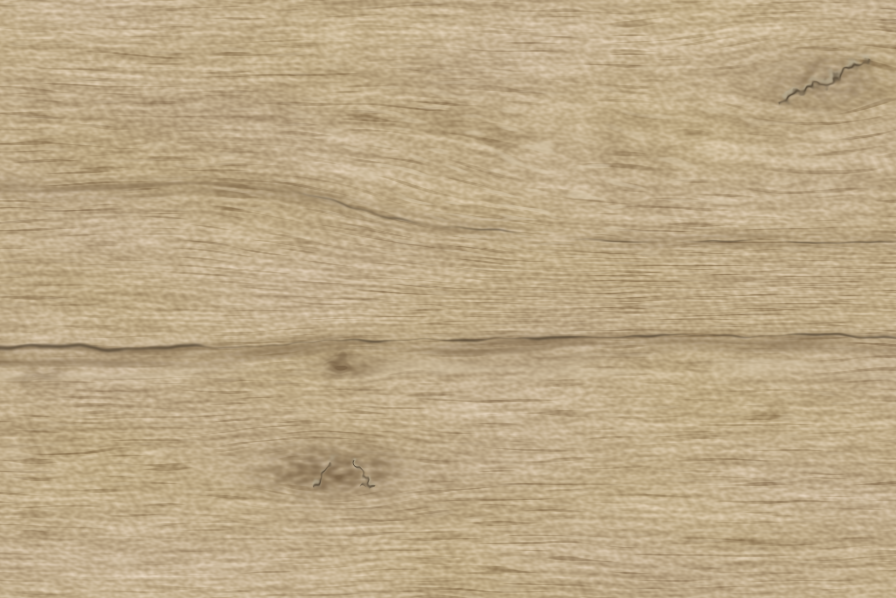
This texture is drawn by a WebGL 1 fragment shader. Its source:

```glsl
precision highp float;
// Pale oak board: fine horizontal grain, a broken crack, a bent seam and knots.
uniform vec2 u_resolution;

const vec3 OAK = vec3(0.752, 0.672, 0.532);
const vec3 TONE_TINT = vec3(1.0, 1.08, 1.03);
const vec3 BROWN = vec3(0.49, 0.40, 0.285);
const vec3 CRACK = vec3(0.34, 0.285, 0.21);
const vec3 PALE = vec3(0.85, 0.79, 0.68);
const vec3 GREY = vec3(0.72, 0.68, 0.58);

vec2 gradient(vec2 cell) {
  vec3 h = fract(cell.xyx * vec3(0.1031, 0.1030, 0.0973));
  h += dot(h, h.yzx + 33.33);
  float angle = 6.2832 * fract((h.x + h.y) * h.z);
  return vec2(cos(angle), sin(angle));
}

// Gradient noise, roughly -1 to 1
float noise(vec2 p) {
  vec2 i = floor(p), f = p - i;
  vec2 u = f * f * f * (f * (f * 6.0 - 15.0) + 10.0);
  vec2 e = vec2(1.0, 0.0);
  float low = mix(dot(gradient(i), f), dot(gradient(i + e), f - e), u.x);
  float high = mix(dot(gradient(i + e.yx), f - e.yx), dot(gradient(i + 1.0), f - 1.0), u.x);
  return 1.4 * mix(low, high, u.y);
}

float bell(float d, float width) {
  return exp(-d * d / (width * width));
}

float blob(vec2 p, vec2 center, vec2 size) {
  vec2 q = (p - center) / size;
  return exp(-dot(q, q));
}

// Pushes the grain lines outward around a knot
float deflect(vec2 p, vec2 center, vec2 size) {
  return -0.75 * (p.y - center.y) * blob(p, center, size);
}

// Soft line from a to b
float stroke(vec2 p, vec2 a, vec2 b, float width) {
  vec2 d = b - a;
  float t = clamp(dot(p - a, d) / dot(d, d), 0.0, 1.0);
  return bell(length(p - a - d * t), width);
}

// Height across the grain, with the bends of seam, crack and knots
float grainHeight(vec2 p, vec2 knotA, vec2 knotB, vec2 knotC) {
  float v = p.y + 0.010 * noise(p * vec2(2.2, 5.0)) + 0.003 * noise(p * vec2(8.0, 22.0));
  v += 0.10 * smoothstep(0.25, 1.1, p.x) * bell(p.y - 0.64, 0.15);
  v -= 0.035 * smoothstep(0.3, 0.95, p.x) * bell(p.y - 0.44, 0.07);
  v += deflect(p, knotA, vec2(0.16, 0.08));
  v += deflect(p, knotB, vec2(0.15, 0.06));
  return v + deflect(p, knotC, vec2(0.06, 0.027));
}

// Tone of plain wood: broad bands, streaks, fibres and slanted speckle
float grainTone(vec2 g, vec2 p) {
  float tone = 0.036 * noise(g * vec2(1.4, 9.0));
  tone += 0.040 * noise(g * vec2(2.0, 44.0) + 17.0);
  tone += 0.062 * noise(g * vec2(6.0, 125.0) + 41.0);
  tone += 0.050 * noise(g * vec2(22.0, 150.0) + 23.0);
  tone += 0.066 * noise(vec2(95.0 * p.x + 50.0 * p.y, 160.0 * p.y - 17.0 * p.x) + 73.0);
  float pores = smoothstep(0.25, 0.6, noise(g * vec2(9.0, 150.0) + 9.0));
  return tone - pores * (0.075 + 0.07 * noise(p * vec2(3.0, 7.0) + 5.0));
}

// Dark ragged heart with faint rings
vec3 addKnot(vec3 color, vec2 p, vec2 center, vec2 size, float strength) {
  vec2 w = p + 0.022 * vec2(noise(p * 24.0), 0.6 * noise(p * 34.0 + 8.0));
  float mask = blob(w, center, size);
  float rings = 0.5 + 0.5 * sin(13.0 * length((w - center) / size) + 4.0 * noise(p * 35.0));
  float ragged = 0.7 + 0.2 * rings + 0.6 * noise(p * vec2(45.0, 95.0));
  return mix(color, BROWN, clamp(mask * strength * ragged, 0.0, 1.0));
}

// Ragged pale splinter with a thin dark split beside it
vec3 addSplit(vec3 color, vec2 p, vec2 a, vec2 b, float width) {
  vec2 w = p + 0.016 * vec2(noise(p * 30.0), noise(p * 27.0 + 4.0));
  w += 0.006 * vec2(noise(p * 90.0), noise(p * 85.0 + 2.0));
  float ragged = smoothstep(-0.6, 0.4, noise(p * vec2(55.0, 75.0)));
  color = mix(color, GREY, 0.75 * ragged * stroke(w, a, b, width * 1.7));
  vec2 side = vec2(0.0, width * 1.4);
  return mix(color, CRACK, (0.45 + 0.4 * ragged) * stroke(w, a - side, b - side, width * 0.75));
}

void main() {
  vec2 p = gl_FragCoord.xy / u_resolution.y;
  p.x *= 1.5 * u_resolution.y / u_resolution.x;
  vec2 knotA = vec2(1.39, 0.865), knotB = vec2(0.55, 0.212), knotC = vec2(0.58, 0.388);
  vec2 g = vec2(p.x, grainHeight(p, knotA, knotB, knotC));

  float tone = grainTone(g, p);
  vec3 color = OAK + TONE_TINT * tone;
  color.b += 0.35 * max(tone, 0.0) + 0.018 * noise(p * vec2(3.0, 8.0) + 31.0);

  // Pale flecks, densest above the bent seam
  float flecks = smoothstep(0.2, 0.6, noise(g * vec2(17.0, 115.0) + 57.0));
  color = mix(color, PALE, flecks * (0.24 + 0.4 * blob(p, vec2(0.88, 0.70), vec2(0.3, 0.13))));

  // Bent seam: streaky brown shade and a thin broken line
  float along = noise(g * vec2(4.0, 12.0) + 3.0);
  float fibre = smoothstep(-0.5, 0.5, noise(g * vec2(5.0, 95.0) + 61.0));
  float broken = smoothstep(-0.25, 0.3, noise(vec2(p.x * 8.0, p.y * 30.0) + 12.0));
  float seam = g.y - 0.688 + 0.006 * noise(vec2(p.x * 6.0, 2.5)) + 0.003 * noise(p * vec2(28.0, 9.0));
  float shade = mix(0.50, 0.30, smoothstep(0.3, 0.6, p.x));
  color = mix(color, BROWN, (shade + 0.2 * along) * (0.3 + 0.9 * fibre) * bell(seam, 0.017));
  color = mix(color, CRACK, 0.55 * smoothstep(0.4, 0.65, p.x) * broken * bell(seam, 0.0024));

  // Long crack with streaky brown shade and a pale band below
  float crack = g.y - 0.418 + 0.007 * noise(vec2(p.x * 6.0, 6.5)) + 0.004 * noise(p * vec2(26.0, 9.0));
  color = mix(color, PALE, (0.4 + 0.3 * along) * fibre * bell(crack + 0.043, 0.014));
  color = mix(color, BROWN, (0.5 + 0.4 * along) * (0.3 + 0.9 * fibre) * bell(crack + 0.011, 0.018));
  color = mix(color, CRACK, (0.2 + 0.55 * broken) * bell(crack, 0.0017 + 0.0016 * broken));

  // Knots and their splits
  color = addKnot(color, p, knotA, vec2(0.09, 0.042), 0.65);
  color = addKnot(color, p, knotB, vec2(0.115, 0.040), 0.85);
  color = addKnot(color, p, knotC, vec2(0.038, 0.018), 0.95);
  color = addKnot(color, p, vec2(0.068, 0.371), vec2(0.035, 0.014), 0.5);
  color = addSplit(color, p, knotA + vec2(-0.08, -0.025), knotA + vec2(0.065, 0.04), 0.005);
  color = addSplit(color, p, knotB + vec2(-0.03, -0.022), knotB + vec2(0.008, 0.02), 0.004);
  color = addSplit(color, p, knotB + vec2(0.045, 0.022), knotB + vec2(0.065, -0.02), 0.003);

  gl_FragColor = vec4(clamp(color, 0.0, 1.0), 1.0);
}
```
